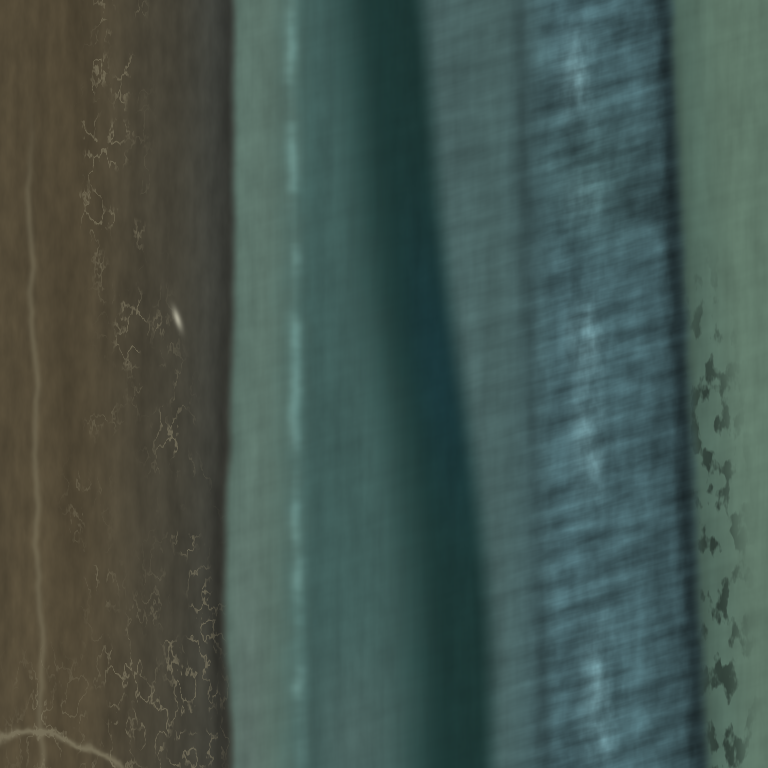
Reproduce this texture procedurally as a three.js fragment shader.

```glsl
// Weathered vertical folds: a brown, pale-veined strip beside teal drapery.
// Slanted edges and soft bands lay out the colours from left to right, while
// stretched gradient noise adds streaks, wrinkles, broken glints and veins.
varying vec2 vUv;

vec2 hashGradient(vec2 cell) {
  float h = fract(sin(dot(cell, vec2(127.1, 311.7))) * 43758.5);
  return vec2(cos(6.2832 * h), sin(6.2832 * h));
}

float gradientNoise(vec2 p) {
  vec2 i = floor(p), f = fract(p);
  vec2 u = f * f * f * (f * (f * 6.0 - 15.0) + 10.0);
  float low = mix(dot(hashGradient(i), f),
                  dot(hashGradient(i + vec2(1, 0)), f - vec2(1, 0)), u.x);
  float high = mix(dot(hashGradient(i + vec2(0, 1)), f - vec2(0, 1)),
                   dot(hashGradient(i + vec2(1, 1)), f - vec2(1, 1)), u.x);
  return mix(low, high, u.y) * 1.4;
}

float fbm(vec2 p) {
  float sum = 0.0, amp = 0.5;
  for (int i = 0; i < 4; i++) {
    sum += amp * gradientNoise(p);
    p = p * 2.03 + 17.3;
    amp *= 0.5;
  }
  return sum;
}

// Soft ridge of given half width around a centre.
float band(float x, float centre, float width) {
  float d = (x - centre) / width;
  return exp(-d * d);
}

// Thin winding lines along the zero crossings of noise.
float veins(vec2 p, float width) {
  return 1.0 - smoothstep(0.0, width, abs(fbm(p)));
}

vec3 brownStrip(vec2 p) {
  float x = p.x, y = p.y;
  vec3 c = mix(vec3(0.32, 0.285, 0.215), vec3(0.265, 0.255, 0.215), smoothstep(0.08, 0.25, x));
  c = mix(c, vec3(0.25, 0.265, 0.25), smoothstep(0.22, 0.29, x) * (0.35 + 0.4 * y));
  c *= 1.0 + 0.16 * fbm(vec2(x * 30.0, y * 2.0)) + 0.14 * fbm(p * vec2(70.0, 25.0));
  c *= 1.0 - 0.12 * band(x, 0.095, 0.018) * y;

  // Long fine seam, then a wandering trail of flecks denser near the base.
  float seam = 0.035 + 0.02 * (1.0 - y) + 0.012 * fbm(vec2(3.0, y * 9.0));
  float pale = 0.55 * band(x, seam, 0.0045) * (1.0 - smoothstep(0.7, 0.9, y));
  float trail = 0.135 + 0.025 * sin(y * 14.0);
  float slant = mix(0.255, 0.15, smoothstep(0.2, 0.85, y));
  float zone = 0.75 * band(x, trail, 0.022) + band(x, slant, 0.03);
  float base = 1.0 - smoothstep(0.08, 0.34, y);
  zone += base * band(x, 0.215, 0.075) + 0.7 * band(y, 0.07, 0.08) * band(x, 0.06, 0.06);
  float patches = smoothstep(-0.12, 0.22, fbm(p * vec2(28.0, 13.0) + 5.0) + 0.1 * base);
  pale += 0.85 * min(zone, 1.0) * patches * veins(p * vec2(48.0, 24.0) + 9.0, 0.075);
  float branch = 0.038 + 0.011 * sin(x * 38.0) - 0.9 * max(x - 0.12, 0.0) + 0.015 * fbm(p * 25.0);
  pale += band(y, branch, 0.0055) * (1.0 - smoothstep(0.15, 0.19, x));
  c = mix(c, vec3(0.5, 0.475, 0.385), clamp(pale, 0.0, 1.0) * 0.75);
  float spark = band(x, 0.231 - 0.3 * (y - 0.585), 0.0045) * band(y, 0.585, 0.014);
  return mix(c, vec3(0.72, 0.71, 0.63), 0.9 * spark);
}

vec3 tealFolds(vec2 p) {
  float x = p.x, y = p.y, fall = 1.0 - y;
  float streak = fbm(vec2(x * 45.0, y * 3.0));
  float grain = fbm(p * vec2(38.0, 18.0));
  float wrinkle = fbm(vec2(x * 9.0 + 4.0, y * 48.0 - x * 14.0));

  // Pale lip sinking into the middle slope.
  vec3 c = mix(vec3(0.36, 0.45, 0.41), vec3(0.25, 0.36, 0.345),
               smoothstep(0.34, 0.415, x + 0.012 * grain));
  c = mix(c, vec3(0.35, 0.41, 0.385), 0.65 * band(x, 0.32, 0.025) * smoothstep(0.5, 0.0, y));
  c = mix(c, vec3(0.31, 0.39, 0.375), 0.6 * band(x, 0.46, 0.06) * band(y, 0.03, 0.12));
  float glintLine = 0.378 + 0.014 * fall + 0.01 * fbm(vec2(2.0, y * 14.0));
  float broken = smoothstep(-0.15, 0.25, fbm(vec2(7.0, y * 12.0)) + 0.3 * band(y, 0.49, 0.06));
  c += vec3(0.10, 0.13, 0.13) * band(x, glintLine, 0.009) * (0.25 + 0.75 * broken);

  // Deep shadow: gradual on the left, crisp on the right.
  float shadowEdge = 0.538 + 0.14 * fall - 0.045 * fall * fall + 0.008 * sin(y * 7.0);
  float shadow = smoothstep(shadowEdge - 0.135, shadowEdge - 0.045, x + 0.01 * grain);
  vec3 deep = mix(vec3(0.115, 0.215, 0.205), vec3(0.105, 0.215, 0.23),
                  band(x, shadowEdge - 0.02, 0.035) * band(y, 0.52, 0.2));
  c = mix(c, deep, shadow);

  // Blue-grey fold, its inner crease and the rough lit ridge.
  vec3 blue = mix(vec3(0.285, 0.38, 0.375), vec3(0.265, 0.37, 0.39), smoothstep(0.64, 0.74, x));
  blue = mix(blue, vec3(0.245, 0.34, 0.345), 0.8 * band(x, 0.77, 0.09) * band(y, 0.77, 0.1));
  blue *= 1.0 - 0.16 * band(x, 0.675 + 0.035 * fall, 0.012);
  float ridge = 0.745 + 0.033 * fall + 0.012 * grain;
  float lit = band(y, 0.9, 0.055) + band(y, 0.56, 0.045) + 0.85 * band(y, 0.43, 0.07)
            + 0.75 * band(y, 0.09, 0.09) + 0.4 * band(y, 0.74, 0.03);
  blue += vec3(0.12, 0.14, 0.14) * band(x, ridge, 0.022) * min(lit, 1.0) * (0.8 + grain);
  float rough = smoothstep(0.66, 0.74, x);
  blue *= 1.0 + (0.1 + 0.28 * rough) * wrinkle + 0.18 * rough * grain;
  c = mix(c, blue, smoothstep(shadowEdge - 0.012, shadowEdge + 0.026, x));

  // Dark groove and the mottled green margin beyond it.
  float groove = 0.864 + 0.046 * fall + 0.005 * grain;
  vec3 green = mix(vec3(0.315, 0.41, 0.365), vec3(0.37, 0.465, 0.405),
                   smoothstep(0.015, 0.085, x - groove));
  float flakes = smoothstep(0.02, 0.25, fbm(p * vec2(48.0, 21.0) + 31.0));
  green *= 1.0 - 0.42 * flakes * band(x, groove + 0.035, 0.028) * smoothstep(0.72, 0.45, y);
  c = mix(c, green, smoothstep(groove - 0.002, groove + 0.02, x));
  c *= 1.0 - 0.4 * band(x, groove, 0.013) - 0.12 * band(x, groove - 0.025, 0.03);
  return c * (1.0 + 0.1 * streak + 0.1 * grain + 0.05 * wrinkle);
}

void main() {
  vec2 p = vUv;
  float edge = 0.303 - 0.012 * band(p.y, 0.25, 0.18) + 0.006 * fbm(vec2(1.0, p.y * 9.0));
  vec3 colour = mix(brownStrip(p), tealFolds(p), smoothstep(edge - 0.007, edge + 0.009, p.x));
  colour *= 1.0 - 0.2 * band(p.x, edge - 0.008, 0.012);
  gl_FragColor = vec4(colour, 1.0);
}
```
